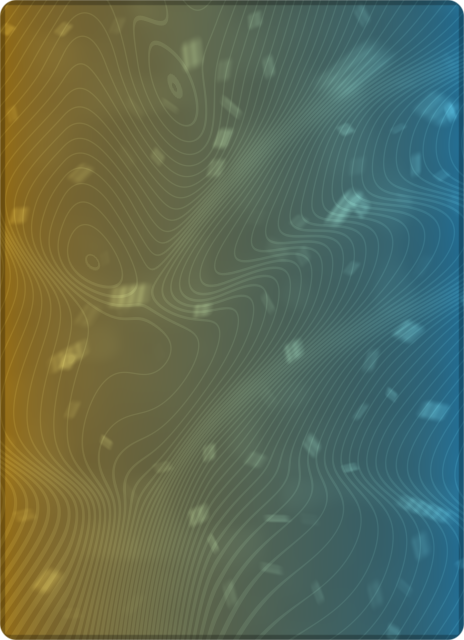
Write a WebGL 2 fragment shader that draws this background.

```glsl
#version 300 es
precision highp float;
// Amber-to-blue rounded card with flowing contour lines, pale ribbons and scattered glints.
uniform vec2 u_resolution;
out vec4 outColor;

float hash(vec2 p) {
    return fract(sin(dot(p, vec2(127.1, 311.7))) * 43758.5453);
}

float noise(vec2 p) {
    vec2 i = floor(p), f = fract(p);
    f = f * f * (3.0 - 2.0 * f);
    return mix(mix(hash(i), hash(i + vec2(1, 0)), f.x),
               mix(hash(i + vec2(0, 1)), hash(i + 1.0), f.x), f.y);
}

float softMin(float a, float b) {
    return -log(exp(-45.0 * a) + exp(-45.0 * b)) / 45.0;
}

float roundBox(vec2 p, vec2 halfSize, float radius) {
    vec2 q = abs(p) - halfSize + radius;
    return length(max(q, 0.0)) + min(max(q.x, q.y), 0.0) - radius;
}

// Soft tilted shard with fine streaks along its length
float glint(vec2 p, vec2 center, vec2 size, float angle) {
    float c = cos(angle), s = sin(angle);
    vec2 q = mat2(c, -s, s, c) * (p - center);
    q.x += 0.3 * q.y;
    float body = 1.0 - smoothstep(-0.5, 0.25, roundBox(q / size, vec2(1), 0.5));
    return body * (0.85 + 0.15 * sin(q.x * 420.0));
}

// Adds a steep step to the field, which bunches its contours into a ribbon
void addRibbon(inout float field, inout float glow, float d, float strength) {
    field += strength * atan(d / 0.03);
    glow += min(abs(strength) / 4.0, 1.0) * exp(-d * d / 0.0007);
}

void main() {
    float aspect = u_resolution.x / u_resolution.y;
    float pixel = 1.0 / u_resolution.y;
    vec2 p = gl_FragCoord.xy * pixel;
    p.y = 1.0 - p.y; // measured downward from the top
    float u = p.x / aspect;
    float t = aspect - p.x;

    // Amber to blue, with richer side edges and faint mottling
    vec3 color = mix(vec3(0.535, 0.415, 0.155), vec3(0.155, 0.385, 0.485), u);
    color += vec3(0.08, 0.03, -0.08) * exp(-u * 16.0);
    color += vec3(-0.02, 0.06, 0.12) * exp((u - 1.0) * 14.0);
    color *= 0.93 + 0.06 * noise(p * 7.0) + 0.03 * noise(p * 22.0);

    // Contour field: leaning drift plus the steps of the valley-shaped ribbons
    float field = 46.0 * p.x + 30.0 * p.y + 0.8 * sin(p.y * 14.0 + p.x * 6.0);
    float glow = 0.0;
    float leftArm = 0.488 - 0.123 * exp(-p.x / 0.11);
    float upperArm = 0.104 + 0.2 * t + 2.1 * t * t * t;
    float lowerArm = 0.456 + 0.35 * t + 2.7 * t * t * t * t;
    float rightward = smoothstep(0.1, 0.34, p.x);
    addRibbon(field, glow, p.y - softMin(leftArm, upperArm), mix(-4.4, 4.2, rightward));
    addRibbon(field, glow, p.y - softMin(leftArm + 0.01, 0.305 + 1.1 * t * t), -4.6 * rightward);
    addRibbon(field, glow, p.y - softMin(0.72 + 0.3 * p.x, lowerArm), mix(-4.4, 4.4, rightward));
    addRibbon(field, glow, p.y - 0.6 - 0.28 * p.x, -3.6 * smoothstep(0.35, 0.62, p.x));
    float topFade = 1.0 - smoothstep(0.1, 0.32, p.y);
    addRibbon(field, glow, p.x - 0.21 - 0.75 * p.y + 0.9 * p.y * p.y, 2.6 * topFade);
    glow = min(glow, 1.0);

    // Thin lines that swell into stripes along ribbons and at the lower left
    float slope = max(length(vec2(dFdx(field), dFdy(field))) / pixel, 6.0);
    float lineDist = abs(fract(field) - 0.5) / slope;
    float stripes = smoothstep(0.66, 0.95, p.y) * (1.0 - smoothstep(0.25, 0.5, p.x));
    float halfWidth = 0.001 + (0.12 * glow + 0.2 * stripes) / slope;
    float line = 1.0 - smoothstep(-0.7 * pixel, 0.7 * pixel, lineDist - halfWidth);
    vec3 pale = color * 1.12 + vec3(0.10, 0.13, 0.10);
    color = mix(color, pale, 0.34 * line + 0.13 * glow);

    // Main glints
    float shine = 0.5 * glint(p, vec2(0.555, 0.11), vec2(0.03, 0.055), 0.6);
    shine += 0.5 * glint(p, vec2(0.685, 0.17), vec2(0.03, 0.024), 0.5);
    shine += 0.9 * glint(p, vec2(0.537, 0.325), vec2(0.014, 0.032), 0.35);
    shine += 0.8 * glint(p, vec2(0.202, 0.462), vec2(0.031, 0.018), -0.1);
    shine += 0.6 * glint(p, vec2(0.107, 0.557), vec2(0.034, 0.014), -0.5);
    shine += 0.7 * glint(p, vec2(0.3, 0.085), vec2(0.018, 0.022), -0.4);
    shine += 0.7 * glint(p, vec2(0.638, 0.518), vec2(0.018, 0.018), 0.5);
    shine += 0.7 * glint(p, vec2(0.677, 0.642), vec2(0.021, 0.015), 0.2);
    shine += 0.6 * glint(p, vec2(0.665, 0.796), vec2(0.044, 0.012), 0.35);
    shine += 0.8 * glint(p, vec2(0.349, 0.216), vec2(0.012, 0.017), 0.1);
    shine += 0.7 * glint(p, vec2(0.459, 0.548), vec2(0.016, 0.015), -0.5);
    shine += 0.7 * glint(p, vec2(0.31, 0.805), vec2(0.017, 0.014), -0.4);
    shine += 0.6 * glint(p, vec2(0.075, 0.908), vec2(0.015, 0.021), 0.4);

    // Scattered small glints, one at most per jittered cell
    vec2 cell = floor(p / 0.075);
    for (int k = 0; k < 9; k++) {
        vec2 id = cell + vec2(k % 3 - 1, k / 3 - 1);
        vec2 rnd = vec2(hash(id), hash(id + 17.3));
        vec2 size = vec2(0.006 + 0.009 * hash(id + 41.7), 0.01 + 0.01 * rnd.x);
        float power = 0.6 * smoothstep(0.45, 1.0, hash(id + 73.1));
        shine += power * glint(p, (id + 0.15 + 0.7 * rnd) * 0.075, size, 3.0 * rnd.y - 1.5);
    }
    // Broad soft haze behind the glints
    shine += 0.12 * smoothstep(0.6, 0.95, noise(p * 13.0 + 5.0));
    color += min(shine, 1.0) * mix(vec3(0.22, 0.21, 0.10), vec3(0.15, 0.25, 0.25), u);

    // Dark rim and white outside the rounded corners
    vec2 middle = 0.5 * vec2(aspect, 1.0);
    float rim = roundBox(p - middle, middle - 0.008, 0.004);
    float card = roundBox(p - middle, middle, 0.026);
    color *= 1.0 - 0.26 * smoothstep(-pixel, pixel, rim);
    color = mix(color, vec3(1), smoothstep(-pixel, pixel, card));
    outColor = vec4(color, 1.0);
}
```
